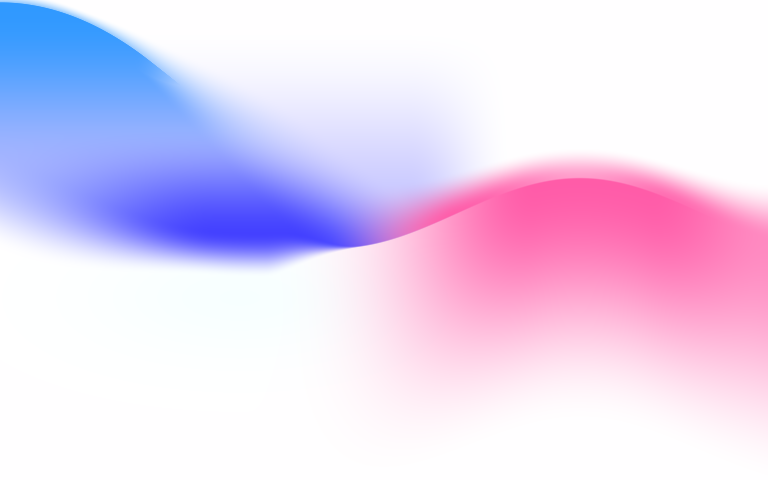
This background is drawn by a Shadertoy shader. Its source:

```glsl
// Two soft ribbons of colour on white: a blue swell on the left and a pink hill
// on the right, joined by one cosine wave. Each ribbon is a gradient masked by
// signed heights to its edges, with edge softness that varies along x.

#define SPAN 1.6          // width of the scene in canvas heights
#define WAVE_MID 0.444    // depth of the wave below the top
#define WAVE_AMP 0.073
#define WAVE_CREST 1.208  // x of the pink crest
#define WAVE_HALF 0.51    // crest to trough distance
#define PINK_DEPTH 0.52   // how far the pink fades downwards
#define HAZE 0.6          // strength of the lavender haze

const float PI = 3.14159;
const vec3 WHITE = vec3(1.0, 0.998, 1.0);
const vec3 ICE = vec3(0.97, 1.0, 1.0);
const vec3 AZURE = vec3(0.19, 0.60, 1.0);
const vec3 PERIWINKLE = vec3(0.65, 0.71, 1.0);
const vec3 INDIGO = vec3(0.26, 0.25, 1.0);
const vec3 LAVENDER = vec3(0.60, 0.60, 1.0);
const vec3 PINK = vec3(1.0, 0.36, 0.66);

// All edges return a depth below the top of the canvas.
float waveEdge(float x) {
    return WAVE_MID - WAVE_AMP * cos(PI * (x - WAVE_CREST) / WAVE_HALF);
}

// A parabola that runs on as its tangent.
float blueTop(float x) {
    float bend = min(x, 0.3125);
    return 0.004 + 1.25 * bend * bend + 0.78 * (x - bend);
}

// A shallow bowl that joins the wave near its trough.
float blueBottom(float x) {
    float bowl = 0.531 - 0.39 * (x - 0.54) * (x - 0.54);
    return mix(bowl, waveEdge(x), smoothstep(0.55, 0.72, x));
}

float softStep(float d, float halfWidth) {
    return smoothstep(-halfWidth, halfWidth, d);
}

vec3 blueColor(float x, float depth) {
    vec3 body = mix(AZURE, PERIWINKLE, smoothstep(0.02, 0.36, depth));
    float deep = smoothstep(0.26, 0.5, depth) * smoothstep(-0.05, 0.45, x);
    return mix(body, INDIGO, deep);
}

float blueCover(float x, float depth, float aa) {
    float d = depth - blueTop(x);
    float glow = softStep(d, mix(0.02, 0.13, smoothstep(0.15, 0.65, x)));
    float crisp = softStep(d, aa) * (1.0 - smoothstep(0.28, 0.48, x));
    return max(glow, crisp);
}

float hazeCover(float x, float depth) {
    return HAZE * smoothstep(0.05, 0.5, depth) * (1.0 - smoothstep(0.85, 1.07, x));
}

float pinkCover(float x, float depth, float aa) {
    float d = depth - waveEdge(x);
    float rightFade = 1.0 - 0.28 * smoothstep(1.35, 1.6, x);

    // Body below the wave
    float leftFade = smoothstep(0.5, 1.12, x);
    float body = leftFade * leftFade * (1.0 - smoothstep(0.0, PINK_DEPTH, d));

    // Glow above the wave, dimmest and thinnest at the crest
    float fromCrest = x - WAVE_CREST;
    float reach = 0.065 + 0.35 * fromCrest * fromCrest;
    float peak = smoothstep(0.68, 0.95, x) * (1.0 - 0.4 * exp(-44.0 * fromCrest * fromCrest));
    float glow = peak * (1.0 - smoothstep(0.0, reach, -d));

    return rightFade * mix(glow, body, softStep(d, aa));
}

void mainImage(out vec4 fragColor, in vec2 fragCoord) {
    vec2 uv = fragCoord / iResolution.xy;
    float x = uv.x * SPAN;
    float depth = 1.0 - uv.y;
    float aa = 1.0 / iResolution.y;

    // Paper with a faint cool patch under the blue
    vec2 patchOffset = vec2(x - 0.5, depth - 0.62) / vec2(0.3, 0.12);
    vec3 color = mix(WHITE, ICE, exp(-dot(patchOffset, patchOffset)));

    // Haze and blue ribbon, both ending at the lower edge
    float softness = mix(0.1, 0.045, smoothstep(0.0, 0.45, x));
    softness = aa + softness * (1.0 - smoothstep(0.55, 0.75, x));
    float above = softStep(blueBottom(x) - depth, softness);
    color = mix(color, LAVENDER, above * hazeCover(x, depth));
    color = mix(color, blueColor(x, depth), above * blueCover(x, depth, aa));

    // Pink ribbon
    color = mix(color, PINK, pinkCover(x, depth, aa));
    fragColor = vec4(color, 1.0);
}
```
